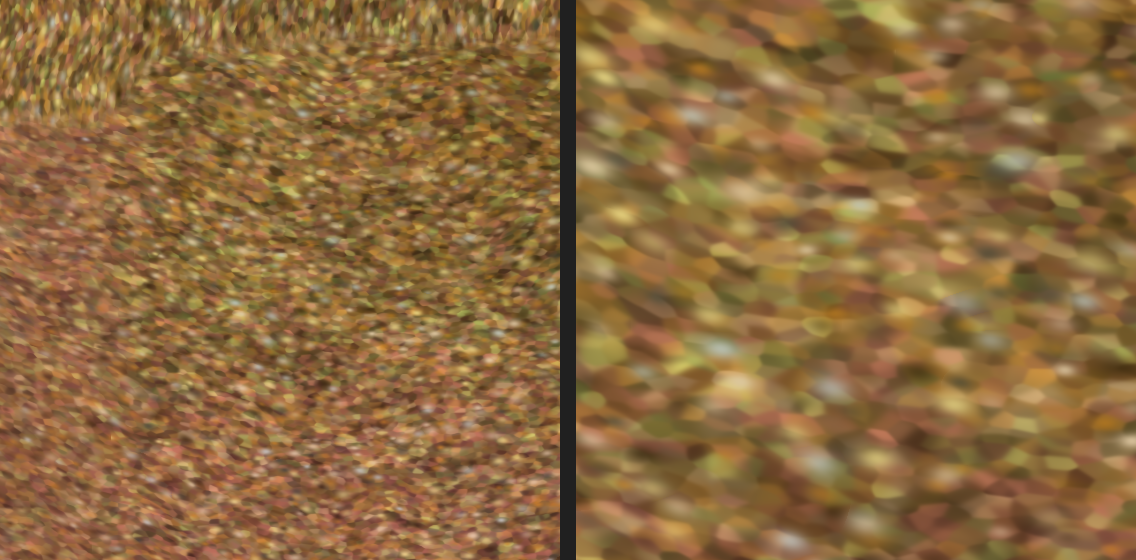
Left: the whole. Right: its middle third, enlarged.
A WebGL 1 fragment shader for this texture:

```glsl
precision highp float;

// Coarse wet sand: soft, stretched grains in brown, ochre and rose, with pale
// glints and dark specks. Two flow directions, slanting below and upright in
// the top strip, are built from jittered cells and blended along a ragged edge.

uniform vec2 u_resolution;

const vec3 MEAN_SAND = vec3(0.555, 0.402, 0.238);

float hash(vec2 p, float seed) {
  vec3 v = fract(vec3(p.xyx) * 0.1031 + seed * 0.137);
  v += dot(v, v.yzx + 33.33);
  return fract((v.x + v.y) * v.z);
}

float valueNoise(vec2 p, float seed) {
  vec2 cell = floor(p);
  vec2 f = fract(p);
  f = f * f * (3.0 - 2.0 * f);
  float low = mix(hash(cell, seed), hash(cell + vec2(1.0, 0.0), seed), f.x);
  float high = mix(hash(cell + vec2(0.0, 1.0), seed), hash(cell + 1.0, seed), f.x);
  return mix(low, high, f.y);
}

float layeredNoise(vec2 p, float seed) {
  return 0.6 * valueNoise(p, seed) + 0.4 * valueNoise(p * 2.3 + 7.1, seed + 1.0);
}

// Picks a grain colour by its share of the sand.
vec3 sandPalette(float pick) {
  vec3 color = vec3(0.51, 0.39, 0.22);
  color = mix(color, vec3(0.60, 0.42, 0.21), step(0.26, pick));
  color = mix(color, vec3(0.59, 0.38, 0.27), step(0.46, pick));
  color = mix(color, vec3(0.47, 0.31, 0.19), step(0.65, pick));
  color = mix(color, vec3(0.64, 0.50, 0.34), step(0.81, pick));
  return mix(color, vec3(0.63, 0.57, 0.31), step(0.93, pick));
}

vec2 jitteredPoint(vec2 cell, float seed) {
  return cell + vec2(hash(cell, seed), hash(cell, seed + 1.0));
}

// Blurred mosaic of grains, returned as a deviation from the mean colour.
vec3 grainMosaic(vec2 p, float seed) {
  vec3 sum = vec3(0.0);
  float total = 0.0;
  for (int j = -1; j <= 1; j++) {
    for (int i = -1; i <= 1; i++) {
      vec2 cell = floor(p) + vec2(float(i), float(j));
      vec2 d = p - jitteredPoint(cell, seed);
      float weight = exp(-6.5 * dot(d, d));
      float shade = mix(0.74, 1.25, hash(cell, seed + 2.0));
      sum += weight * shade * sandPalette(hash(cell, seed + 3.0));
      total += weight;
    }
  }
  return sum / max(total, 0.0001) - MEAN_SAND;
}

// Sparse soft spots: x is coverage, y a random tone of the strongest spot.
vec2 softSpots(vec2 p, float density, float seed) {
  vec2 spot = vec2(0.0);
  for (int j = -1; j <= 1; j++) {
    for (int i = -1; i <= 1; i++) {
      vec2 cell = floor(p) + vec2(float(i), float(j));
      vec2 d = p - jitteredPoint(cell, seed);
      float radius = mix(0.20, 0.40, hash(cell, seed + 2.0));
      float strength = mix(0.35, 1.0, hash(cell, seed + 3.0));
      float present = step(hash(cell, seed + 4.0), density);
      float cover = present * strength * exp(-dot(d, d) / (radius * radius));
      if (cover > spot.x) spot = vec2(cover, hash(cell, seed + 5.0));
    }
  }
  return spot;
}

// Sand whose grains stretch along the x axis of the flow coordinates.
vec3 sandLayer(vec2 flow, float clarity, float sparkle, float seed) {
  vec2 q = flow * vec2(0.56, 1.0);
  vec3 color = MEAN_SAND;
  color += clarity * 0.80 * grainMosaic(q * 78.0, seed);
  color += clarity * 0.75 * grainMosaic(q * 132.0 + 5.3, seed + 7.0);
  color *= 0.86 + 0.24 * layeredNoise(q * vec2(18.0, 34.0), seed + 14.0);

  vec2 dark = softSpots(q * 54.0, 0.20, seed + 20.0);
  vec3 darkTone = mix(vec3(0.20, 0.13, 0.05), vec3(0.27, 0.27, 0.23), step(0.55, dark.y));
  color = mix(color, darkTone, 0.72 * clarity * dark.x);

  vec2 amber = softSpots(q * 62.0 + 3.7, 0.16, seed + 30.0);
  color = mix(color, vec3(0.78, 0.50, 0.13), 0.65 * clarity * amber.x);

  vec2 glint = softSpots(q * 56.0 + 9.1, sparkle, seed + 40.0);
  vec3 glintTone = mix(vec3(0.91, 0.82, 0.52), vec3(0.87, 0.77, 0.64), step(0.4, glint.y));
  glintTone = mix(glintTone, vec3(0.75, 0.76, 0.74), step(0.8, glint.y));
  return mix(color, glintTone, 0.85 * clarity * glint.x);
}

void main() {
  vec2 p = gl_FragCoord.xy / min(u_resolution.x, u_resolution.y);
  float drift = layeredNoise(p * 5.0, 60.0) - 0.5;

  // Flow coordinates: slanting at the left, level at the right, upright on top.
  vec2 slanted = vec2(p.x, p.y + 0.30 * p.x - 0.18 * p.x * p.x + 0.035 * drift);
  vec2 upright = vec2(p.y, p.x - 0.12 * p.y + 0.03 * drift);
  float rightward = smoothstep(0.12, 0.32, p.x);
  vec3 body = sandLayer(slanted, mix(0.78, 1.0, rightward), mix(0.24, 0.34, rightward), 1.0);
  vec3 strip = sandLayer(upright, 1.05, 0.40, 3.0);

  float edge = mix(0.78, 0.92, smoothstep(0.18, 0.32, p.x)) + 0.05 * drift;
  float top = smoothstep(edge - 0.025, edge + 0.025, p.y);
  vec3 color = mix(body, strip, top);

  // Broad tints: rose at left and below, olive in the middle, umber upper right.
  float rose = (1.0 - rightward * smoothstep(0.1, 0.5, p.y)) * (1.0 - top);
  float umber = smoothstep(0.45, 0.9, p.x) * smoothstep(0.5, 0.85, p.y) * (1.0 - top);
  color += mix(vec3(-0.012, 0.008, -0.014), vec3(0.024, -0.006, 0.024), rose);
  color *= 1.0 - umber * vec3(0.07, 0.10, 0.19);
  color *= 1.0 + 0.16 * (layeredNoise(p * vec2(4.0, 7.0), 70.0) - 0.5);
  gl_FragColor = vec4(clamp(color, 0.0, 1.0), 1.0);
}
```
